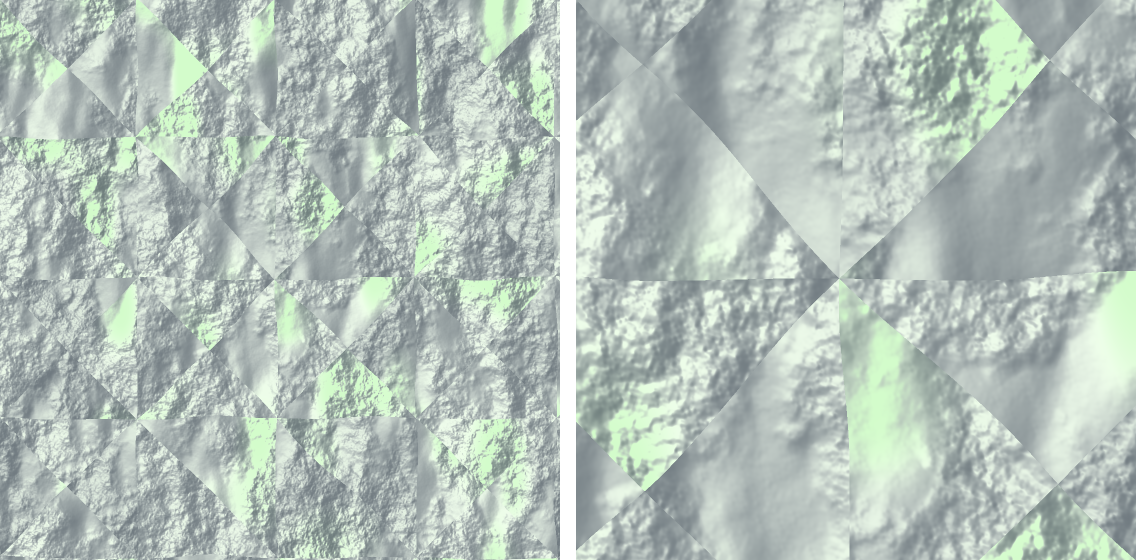
Left: the whole. Right: its middle third, enlarged.
Write a Shadertoy shader that draws this pattern.

```glsl
// Patchwork of rocky relief: a 4 x 4 grid of squares, each cut by its diagonals.
// Every triangle shows its own random patch of a noise height field, part smooth
// and part craggy, lit from the upper left and tinted from slate to pale green.

#define TILES 4.01                 // squares across and down
#define SHIFT vec2(0.02, -0.02)    // grid offset, in squares
#define WOBBLE 0.045               // bend of the seams
#define MERGE 0.10                 // chance that a diagonal is missing
#define BROAD 0.52                 // height of the large folds
#define CRAG 0.105                 // height of the rough grain
#define GRAIN 13.0                 // grain frequency per square
#define GLOW 0.30                  // strength of the pale green patches
#define LIGHT vec3(-0.62, 0.38, 0.62)
#define SAMPLES 2                  // supersampling per axis

float hash(vec2 p) {
    return fract(sin(dot(p, vec2(127.1, 311.7))) * 43758.5453);
}

float noise(vec2 p) {
    vec2 i = floor(p), f = fract(p);
    f = f * f * (3.0 - 2.0 * f);
    return mix(mix(hash(i), hash(i + vec2(1, 0)), f.x),
               mix(hash(i + vec2(0, 1)), hash(i + vec2(1, 1)), f.x), f.y);
}

float fbm(vec2 p, int octaves) {
    float sum = 0.0, amp = 0.5;
    for (int i = 0; i < octaves; i++) {
        sum += amp * noise(p);
        p = mat2(1.6, 1.2, -1.2, 1.6) * p + 3.7;
        amp *= 0.5;
    }
    return sum;
}

// Folds run mostly upright, so the vertical axis is stretched.
vec2 upright(vec2 p) {
    return p * vec2(1.0, 0.5);
}

// Low on worn faces, high on broken ones.
float roughness(vec2 p) {
    float ragged = 0.3 * (fbm(p * 9.0, 3) - 0.44);
    float broken = fbm(upright(p) * 3.4 + 17.0, 2) + ragged;
    return mix(0.1, 1.0, smoothstep(0.22, 0.46, broken));
}

float height(vec2 p) {
    float folds = fbm(upright(p) * 2.4, 3);
    float crags = fbm(p * GRAIN, 4);
    return BROAD * folds + CRAG * roughness(p) * crags;
}

// Cell in xy, triangle number in z.
vec3 pieceAt(vec2 p) {
    vec2 cell = floor(p), f = fract(p);
    float pick = hash(cell + 5.3);
    float rising = pick < MERGE ? 0.0 : step(f.y, f.x);
    float falling = pick > 1.0 - MERGE ? 0.0 : step(1.0, f.x + f.y);
    return vec3(cell, rising + 2.0 * falling);
}

vec3 ramp(float t, float green) {
    vec3 slate = vec3(0.43, 0.47, 0.495);
    vec3 stone = vec3(0.63, 0.67, 0.67);
    vec3 pale = vec3(0.76, 0.80, 0.78);
    vec3 peak = mix(vec3(0.98, 1.0, 0.97), vec3(0.85, 0.97, 0.83), green);
    vec3 c = mix(slate, stone, smoothstep(-0.1, 0.53, t));
    c = mix(c, pale, smoothstep(0.4, 0.74, t));
    return mix(c, peak, smoothstep(0.66, 0.95, t));
}

vec3 relief(vec2 uv) {
    vec2 p = uv * TILES + SHIFT;
    vec2 bend = vec2(noise(p * 2.6), noise(p * 2.6 + 31.0)) - 0.5;
    vec3 piece = pieceAt(p + WOBBLE * bend);

    // Move each triangle to its own part of the height field.
    vec2 key = piece.xy + piece.z * vec2(7.3, 13.1);
    vec2 q = p + 20.0 * vec2(hash(key + 0.7), hash(key + 41.9));

    // Surface normal and soft wrapped light.
    vec2 e = vec2(0.007, 0.0);
    float h = height(q);
    vec2 slope = vec2(height(q + e.xy) - h, height(q + e.yx) - h) / e.x;
    vec3 normal = normalize(vec3(-slope, 1.0));
    float wrapped = 0.5 + 0.5 * dot(normal, normalize(LIGHT));
    float tone = wrapped * wrapped * 0.96 - 0.07;
    tone += 0.12 * (hash(key + 77.0) - 0.5);

    // Pale green glow in scattered patches.
    float glow = smoothstep(0.56, 0.86, noise(upright(q) * 2.7 + 9.0));
    tone += GLOW * glow * smoothstep(0.05, 0.6, tone);
    vec3 color = ramp(tone, max(glow, 0.35));
    return color * mix(vec3(1.0), vec3(0.975, 1.02, 0.96), glow);
}

void mainImage(out vec4 fragColor, in vec2 fragCoord) {
    vec3 sum = vec3(0.0);
    for (int j = 0; j < SAMPLES; j++) {
        for (int i = 0; i < SAMPLES; i++) {
            vec2 jitter = (vec2(i, j) + 0.5) / float(SAMPLES) - 0.5;
            sum += relief((fragCoord + jitter) / iResolution.xy);
        }
    }
    fragColor = vec4(sum / float(SAMPLES * SAMPLES), 1.0);
}
```
